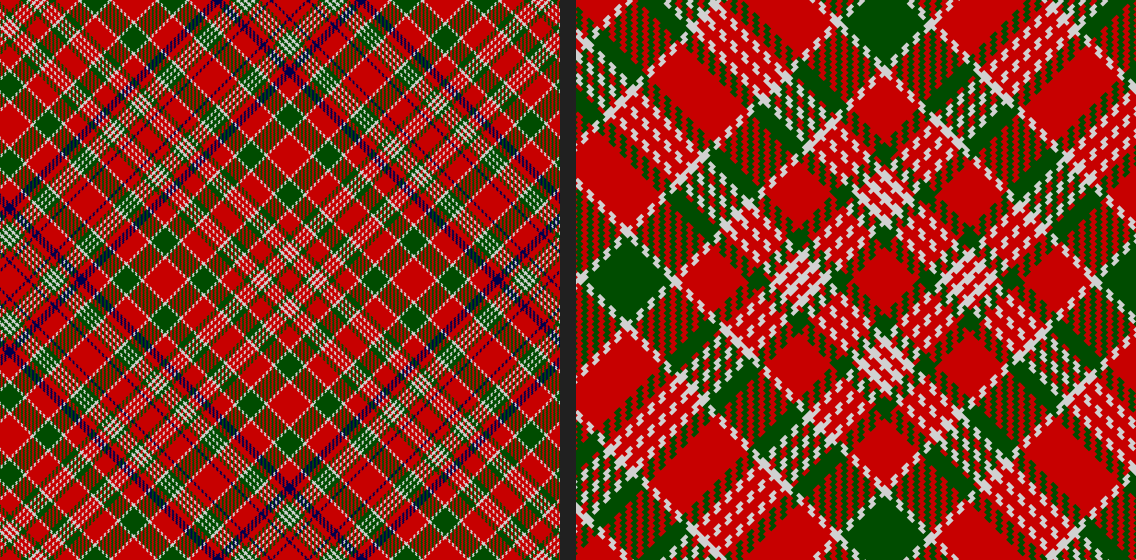
Left: the whole. Right: its middle third, enlarged.
A Shadertoy shader for this pattern:

```glsl
const vec3 RED   = vec3(0.78, 0.0, 0.0);
const vec3 GREEN = vec3(0.0, 0.30, 0.0);
const vec3 WHITE = vec3(0.82);
const vec3 NAVY  = vec3(0.0, 0.0, 0.30);

const float THREADS = 304.0;            // threads in one full mirrored sett
const vec2  CENTRE = vec2(0.517, 0.5);  // red pivot of the sett
const float TWILL = 4.0;                // two threads over, two under
const float LINE = 2.0;                 // width of a fine line, in threads
const int   SAMPLES = 4;                // smoothing samples per axis

// Bands as (first thread, width), counted outward from the pivot
const vec2 GREEN_BANDS[5] = vec2[](
    vec2(6.0, 4.0), vec2(21.0, 4.0), vec2(39.0, 15.0),
    vec2(81.0, 15.0), vec2(120.0, 16.0));
const vec2 NAVY_BANDS[2] = vec2[](vec2(110.0, 6.0), vec2(141.0, LINE));
const float WHITE_LINES[4] = float[](37.0, 54.0, 79.0, 96.0);
const float WHITE_COMBS[2] = float[](10.0, 123.0);
const float COMB_WIDTH = 10.0;

bool inBand(float thread, float start, float width) {
    return thread >= start && thread < start + width;
}

// Colour of one thread in the mirrored stripe sequence
vec3 threadColor(float index) {
    float halfSett = 0.5 * THREADS;
    float t = abs(mod(index + 0.5 + halfSett, THREADS) - halfSett);
    vec3 color = RED;

    for (int i = 0; i < GREEN_BANDS.length(); i++)
        if (inBand(t, GREEN_BANDS[i].x, GREEN_BANDS[i].y)) color = GREEN;
    for (int i = 0; i < NAVY_BANDS.length(); i++)
        if (inBand(t, NAVY_BANDS[i].x, NAVY_BANDS[i].y)) color = NAVY;
    for (int i = 0; i < WHITE_LINES.length(); i++)
        if (inBand(t, WHITE_LINES[i], LINE)) color = WHITE;

    // Groups of three white lines with gaps of equal width
    for (int i = 0; i < WHITE_COMBS.length(); i++) {
        float start = WHITE_COMBS[i];
        if (inBand(t, start, COMB_WIDTH) && mod(t - start, 2.0 * LINE) < LINE)
            color = WHITE;
    }
    return color;
}

// Diagonal cloth: the twill ribs run vertically
vec3 tartan(vec2 p) {
    vec2 q = p - CENTRE;
    vec2 thread = floor(vec2(q.x + q.y, q.x - q.y) * THREADS);
    bool warpOnTop = mod(thread.x + thread.y, TWILL) < 0.5 * TWILL;
    return threadColor(warpOnTop ? thread.x : thread.y);
}

void mainImage(out vec4 fragColor, in vec2 fragCoord) {
    // Average a grid of samples across the pixel
    vec3 sum = vec3(0.0);
    for (int y = 0; y < SAMPLES; y++)
        for (int x = 0; x < SAMPLES; x++) {
            vec2 offset = (vec2(x, y) + 0.5) / float(SAMPLES) - 0.5;
            sum += tartan((fragCoord + offset) / iResolution.y);
        }
    fragColor = vec4(sum / float(SAMPLES * SAMPLES), 1.0);
}
```
